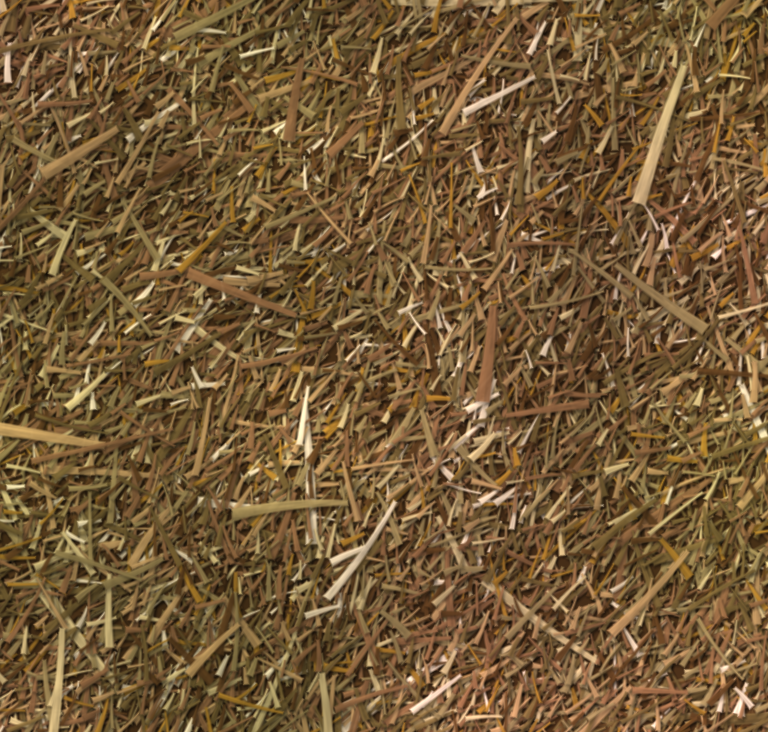
Reproduce this texture procedurally as a WebGL 1 fragment shader.

```glsl
precision highp float;
// Draws a bed of chopped straw: short chaff with longer stalks strewn through it.

uniform vec2 u_resolution;

// Palette, dark to light
const vec3 SOIL  = vec3(0.27, 0.18, 0.09);
const vec3 DARK  = vec3(0.33, 0.22, 0.11);
const vec3 OLIVE = vec3(0.41, 0.33, 0.18);
const vec3 BROWN = vec3(0.51, 0.36, 0.23);
const vec3 KHAKI = vec3(0.54, 0.46, 0.29);
const vec3 STRAW = vec3(0.65, 0.51, 0.33);
const vec3 CREAM = vec3(0.75, 0.66, 0.46);
const vec3 GOLD  = vec3(0.60, 0.43, 0.15);
const vec3 WHITE = vec3(0.86, 0.78, 0.65);

// Sizes are in canvas heights: x = cell size, y = half width of a stalk
const vec2 CHAFF  = vec2(0.030, 0.0036);
const vec2 STEM   = vec2(0.064, 0.0048);
const vec2 STALK  = vec2(0.125, 0.0072);
const float CHAFF_SHARE = 0.95;
const float STEM_SHARE  = 0.70;
const float STALK_SHARE = 0.30;

const float EDGE = 0.0022;
const float OPACITY = 0.92;
const vec2 SHADOW_OFFSET = vec2(0.0016, -0.0026);
const float SHADOW_BLUR = 0.0045;
const float SHADOW_DEPTH = 0.27;
const float MAIN_ANGLE = 1.05;
const float GAIN = 1.13;

vec4 hash4(vec3 p) {
  vec4 q = fract(p.xyzx * vec4(0.1031, 0.1030, 0.0973, 0.1099));
  q += dot(q, q.wzxy + 33.33);
  return fract((q.xxyz + q.yzzw) * q.zywx);
}

float noise(vec2 p, float seed) {
  vec2 i = floor(p), f = fract(p);
  f = f * f * (3.0 - 2.0 * f);
  float a = hash4(vec3(i, seed)).x;
  float b = hash4(vec3(i + vec2(1.0, 0.0), seed)).x;
  float c = hash4(vec3(i + vec2(0.0, 1.0), seed)).x;
  float d = hash4(vec3(i + 1.0, seed)).x;
  return mix(mix(a, b, f.x), mix(c, d, f.x), f.y);
}

// Stalk colour for a random tone; rare stalks are golden or bleached
vec3 strawColor(float tone, float rare) {
  vec3 c = mix(DARK, OLIVE, step(0.14, tone));
  c = mix(c, BROWN, step(0.34, tone));
  c = mix(c, KHAKI, step(0.58, tone));
  c = mix(c, STRAW, step(0.76, tone));
  c = mix(c, CREAM, step(0.91, tone));
  c = mix(c, GOLD, step(0.91, rare));
  return mix(c, WHITE, step(0.965, rare));
}

// Signed distance to a slightly bent strip along x that narrows to one end
float stripDistance(vec2 q, vec2 halfSize, float bend) {
  q.y -= bend * (q.x * q.x / halfSize.x - 0.4 * halfSize.x);
  float taper = 0.85 - 0.3 * clamp(q.x / halfSize.x, -1.0, 1.0);
  vec2 d = abs(q) - halfSize * vec2(1.0, taper);
  return min(max(d.x, d.y), 0.0) + length(max(d, 0.0));
}

// Lays one layer of scattered stalks, with their shadows, over the colour
void addLayer(inout vec3 color, vec2 p, vec2 size, float share,
              float spread, float lightness, float seed) {
  vec2 home = floor(p / size.x);
  for (int y = -1; y <= 1; y++) {
    for (int x = -1; x <= 1; x++) {
      vec2 cell = home + vec2(float(x), float(y));
      vec4 place = hash4(vec3(cell, seed));
      if (place.w > share) continue;
      vec4 look = hash4(vec3(cell, seed + 71.0));
      vec4 form = hash4(vec3(cell, seed + 137.0));

      vec2 center = (cell + place.xy) * size.x;
      float drift = noise(center * 3.5, 5.0) - 0.5;
      float angle = MAIN_ANGLE + drift + spread * (place.z + form.w - 1.0);
      vec2 along = vec2(cos(angle), sin(angle));
      vec2 across = vec2(-along.y, along.x);
      vec2 halfSize = size * vec2(mix(0.38, 0.85, form.x), mix(0.5, 1.25, form.y * form.y));
      float bend = 0.14 * (form.z - 0.5);

      vec2 r = p - center;
      vec2 q = vec2(dot(r, along), dot(r, across));
      vec2 s = r - SHADOW_OFFSET;
      float shade = stripDistance(vec2(dot(s, along), dot(s, across)), halfSize, bend);
      color *= 1.0 - SHADOW_DEPTH * (1.0 - smoothstep(-0.002, SHADOW_BLUR, shade));

      // Rounded light across the stalk, fibres and blotches along it
      float side = clamp(q.y / halfSize.y, -1.0, 1.0) * dot(across, vec2(-0.5, 0.85));
      float fibre = noise(vec2(q.x * 45.0, q.y * 300.0) + look.zw * 90.0, seed) - 0.5;
      float light = 1.0 + 0.14 * side + 0.20 * fibre + 0.16 * (look.z - 0.5);
      vec3 stalk = strawColor(mix(look.x, 1.0, lightness), look.y) * light * GAIN;
      float d = stripDistance(q, halfSize, bend);
      color = mix(color, stalk, OPACITY * (1.0 - smoothstep(-EDGE, EDGE, d)));
    }
  }
}

void main() {
  vec2 p = gl_FragCoord.xy / u_resolution.y;
  vec3 color = SOIL;

  // Alternate chaff and longer stalks so that many lie half buried
  for (int i = 0; i < 4; i++) {
    float seed = 11.0 + 23.0 * float(i);
    vec2 shifted = p + 0.37 * float(i);
    addLayer(color, shifted, STALK, STALK_SHARE, 2.4, 0.20, seed + 3.0);
    addLayer(color, shifted + 0.011, CHAFF, CHAFF_SHARE, 1.4, 0.0, seed);
    addLayer(color, shifted, STEM, STEM_SHARE, 1.7, 0.05, seed + 7.0);
    addLayer(color, shifted + 0.019, CHAFF, CHAFF_SHARE, 1.4, 0.0, seed + 13.0);
  }
  addLayer(color, p, STEM, 0.40, 2.0, 0.12, 211.0);
  addLayer(color, p, STALK, 0.40, 2.6, 0.25, 223.0);

  // Broad patches of damp, olive and rosy straw
  color *= mix(0.83, 1.17, noise(p * 5.0, 31.0));
  color *= mix(vec3(0.96, 1.02, 0.90), vec3(1.04, 0.97, 1.06), noise(p * 3.0, 47.0));
  gl_FragColor = vec4(color, 1.0);
}
```
